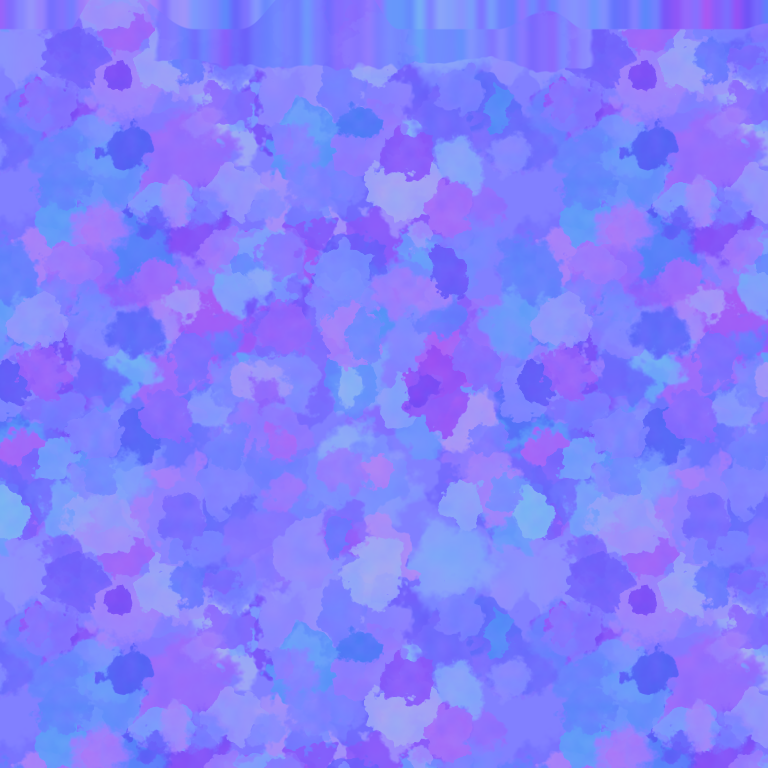
A WebGL 2 fragment shader for this pattern:

```glsl
#version 300 es
precision highp float;
// Tiled layers of ragged paint daubs in blue, violet and cyan, with a streaked strip along the top.

uniform vec2 u_resolution;
out vec4 outColor;

const float TILE = 0.683;          // period of the painting, in canvas units
const int LAYERS = 7;
const float FIRST_CELLS = 4.0;     // daubs per tile side in the lowest layer
const float TOP_PRESENCE = 0.5;    // share of cells painted in the highest layer
const vec2 RADIUS = vec2(0.26, 0.60);     // in cells
const vec2 SOFTNESS = vec2(0.025, 0.13);  // in cells
const vec2 OPACITY = vec2(0.62, 0.96);
const float RAGGED = 0.62;         // depth of the edge lobes
const vec2 MAX_TILT = vec2(0.39, 0.45);   // colour spread along red and green
const vec2 BASE_TILT = vec2(0.01, 0.0);
const float MOTTLE = 0.13;         // tone change inside a daub
const float STRIP_EDGE = 0.962;
const vec2 LEDGE_X = vec2(0.20, 0.77);    // where the strip hangs lower
const float LEDGE_EDGE = 0.918;

vec3 hash32(vec2 p) {
    vec3 q = fract(p.xyx * vec3(0.1031, 0.1030, 0.0973));
    q += dot(q, q.yxz + 33.33);
    return fract((q.xxy + q.yzz) * q.zyx);
}

float noise(vec2 p) {
    vec2 cell = floor(p), f = fract(p);
    f = f * f * (3.0 - 2.0 * f);
    float low = mix(hash32(cell).x, hash32(cell + vec2(1, 0)).x, f.x);
    float high = mix(hash32(cell + vec2(0, 1)).x, hash32(cell + vec2(1, 1)).x, f.x);
    return mix(low, high, f.y);
}

float fbm(vec2 p) {
    float sum = 0.0, gain = 0.5;
    for (int i = 0; i < 4; i++) {
        sum += gain * noise(p);
        p = mat2(1.6, 1.2, -1.2, 1.6) * p + 7.3;
        gain *= 0.52;
    }
    return sum;
}

// Random direction and strength on the colour disc
vec2 randomTilt(vec2 h) {
    float angle = 6.2832 * h.x;
    return BASE_TILT + MAX_TILT * pow(h.y, 0.7) * vec2(cos(angle), sin(angle));
}

// Lays one daub over the paint; q is the offset from its centre in cells
vec2 addDaub(vec2 paint, vec2 q, vec2 id) {
    vec3 look = hash32(id + 17.0), form = hash32(id + 53.0);
    float turn = 6.2832 * form.x, c = cos(turn), s = sin(turn);
    vec2 stretched = mat2(c, s, -s, c) * q * vec2(1.0, mix(1.0, 1.4, form.y));
    vec2 seed = 90.0 * form.yz;
    float lobes = fbm(q * 4.5 + seed) - 0.48;
    float edge = length(stretched) - mix(RADIUS.x, RADIUS.y, form.z) + RAGGED * lobes;
    float soft = mix(SOFTNESS.x, SOFTNESS.y, look.z * look.z * look.z);
    float cover = 1.0 - smoothstep(-soft, soft, edge);
    cover *= mix(OPACITY.x, OPACITY.y, sqrt(form.y));
    float mottle = noise(q * 5.0 + seed.yx) - 0.5;
    return mix(paint, randomTilt(look.xy) + MOTTLE * vec2(mottle, lobes), cover);
}

// Stacks the layers from large daubs to small ones
vec2 paintDaubs(vec2 uv) {
    vec2 paint = BASE_TILT;
    for (int layer = 0; layer < LAYERS; layer++) {
        float level = float(layer);
        float cells = FIRST_CELLS + level;
        float presence = mix(1.0, TOP_PRESENCE, level / float(LAYERS - 1));
        vec2 p = uv / TILE * cells + 0.37 * level;
        for (int j = -1; j <= 1; j++) {
            for (int i = -1; i <= 1; i++) {
                vec2 cell = floor(p) + vec2(i, j);
                vec2 id = mod(cell, cells) + 131.0 * (level + 1.0);
                vec3 place = hash32(id);
                vec2 q = p - cell - place.xy;
                if (place.z < presence && dot(q, q) < 1.0) paint = addDaub(paint, q, id);
            }
        }
    }
    return paint;
}

// Upright streaks of mixed widths
vec2 paintStreaks(float x, float row) {
    vec2 wide = vec2(noise(vec2(x * 13.0, row)), noise(vec2(x * 13.0, row + 5.0)));
    vec2 thin = vec2(noise(vec2(x * 75.0, row + 11.0)), noise(vec2(x * 75.0, row + 17.0)));
    return BASE_TILT + 0.55 * (wide - 0.5) + 0.38 * (thin - 0.5);
}

float above(float y, float edge) {
    return smoothstep(-0.0015, 0.0015, y - edge);
}

void main() {
    vec2 uv = gl_FragCoord.xy / u_resolution;
    vec2 tilt = paintDaubs(uv);

    // Lower ledge with a worn edge, then the crisp strip above it
    float worn = 0.035 * (fbm(uv * 22.0) - 0.5);
    float ledge = above(uv.y, LEDGE_EDGE + worn)
        * smoothstep(LEDGE_X.x, LEDGE_X.x + 0.01, uv.x + worn)
        * (1.0 - smoothstep(LEDGE_X.y - 0.01, LEDGE_X.y, uv.x + worn));
    tilt = mix(tilt, 0.7 * paintStreaks(uv.x, 3.0), 0.85 * ledge);
    float bump = 0.05 * smoothstep(0.62, 0.85, noise(vec2(uv.x * 7.0, 41.0)));
    tilt = mix(tilt, paintStreaks(uv.x, 29.0), above(uv.y, STRIP_EDGE + bump));

    // The tilt of a unit vector sets red and green; its height sets blue
    float height = sqrt(max(0.0, 1.0 - dot(tilt, tilt)));
    outColor = vec4(0.5 + 0.5 * vec3(tilt, height), 1.0);
}
```
